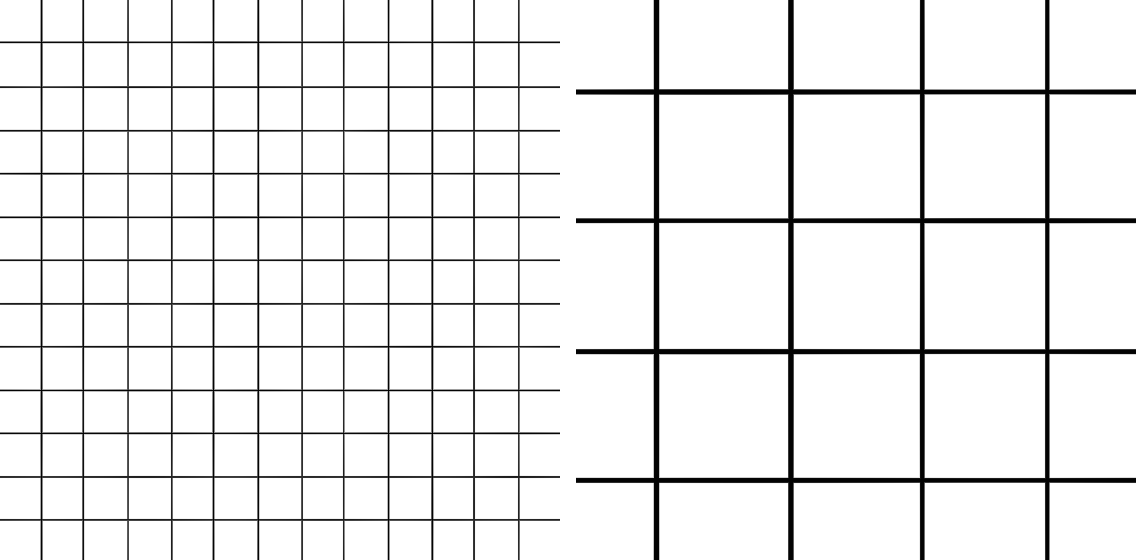
Left, the full canvas; right, a detail of the centre.
Write a WebGL 2 fragment shader that draws this pattern.

```glsl
#version 300 es
precision highp float;
// Draws a black ruled grid on white, with slightly uneven spacing and line weight.

uniform vec2 u_resolution;
out vec4 fragColor;

const int LINE_COUNT = 12;
const float UNIT = 1.0 / 768.0;      // drafting unit, as a share of the canvas
const vec3 PAPER = vec3(1.0);
const vec3 INK = vec3(0.012);

float hash(vec2 p) {
    vec3 q = fract(vec3(p.xyx) * 0.1031);
    q += dot(q, q.yzx + 33.33);
    return fract((q.x + q.y) * q.z);
}

// One-dimensional gradient noise, about -0.5 to 0.5
float gradientNoise(float x, float seed) {
    float cell = floor(x);
    float t = x - cell;
    float left = (hash(vec2(cell, seed)) * 2.0 - 1.0) * t;
    float right = (hash(vec2(cell + 1.0, seed)) * 2.0 - 1.0) * (t - 1.0);
    return mix(left, right, t * t * t * (t * (t * 6.0 - 15.0) + 10.0));
}

// Columns: the gaps repeat in groups of three
float columnPosition(float i) {
    float phase = mod(i, 3.0);
    float shift = phase < 0.5 ? 0.0 : (phase < 1.5 ? -2.4 : -0.5);
    return (57.0 + 59.55 * i + shift) * UNIT;
}

// Rows: the gaps alternate, with a wider one below the top line
float rowPosition(float j) {
    return (55.0 + 59.35 * j - 0.5 * mod(j, 2.0) + 2.6 * step(10.5, j)) * UNIT;
}

// Columns swell in a slow rhythm across the sheet
float columnWidth(float i) {
    return (2.25 + 0.32 * cos(6.28318 * i / 4.5)) * UNIT;
}

float rowWidth(float j) {
    return (2.05 + 0.35 * hash(vec2(j, 7.0))) * UNIT;
}

// Coverage of a line whose weight drifts gently along its length
float lineCoverage(float across, float along, float width, float seed, float pixel) {
    float drift = gradientNoise(along * 6.0, seed) * 0.5 * UNIT;
    float edge = abs(across) - 0.5 * (width + drift);
    return 1.0 - smoothstep(-0.75 * pixel, 0.75 * pixel, edge);
}

void main() {
    vec2 uv = gl_FragCoord.xy / u_resolution;
    vec2 pixel = 1.0 / u_resolution;

    // Gather the ink from every column and row
    float ink = 0.0;
    for (int n = 0; n < LINE_COUNT; n++) {
        float k = float(n);
        float column = lineCoverage(uv.x - columnPosition(k), uv.y, columnWidth(k), k + 20.0, pixel.x);
        float row = lineCoverage(uv.y - rowPosition(k), uv.x, rowWidth(k), k + 50.0, pixel.y);
        ink = max(ink, max(column, row));
    }

    fragColor = vec4(mix(PAPER, INK, ink), 1.0);
}
```
